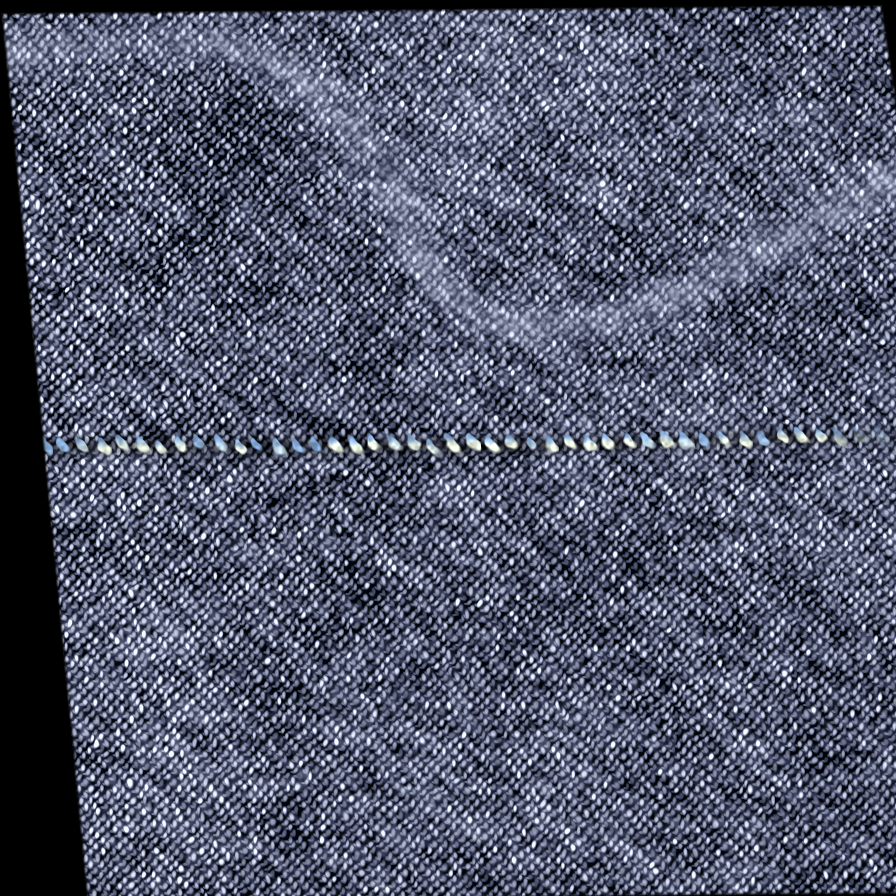
A Shadertoy shader for this texture:

```glsl
#define THREAD vec2(0.0122, 0.0064)
#define TWILL_SHIFT 0.40
#define CONTRAST 0.62
#define BASE_TONE 0.105
#define CREASE_WIDTH 0.030
#define CREASE_LIGHT 0.25
#define STITCH_STEP 0.0217
#define STITCH_LENGTH 0.0112
#define EDGE_BLUR 0.0025

float hash(vec2 p) {
    return fract(sin(dot(p, vec2(127.1, 311.7))) * 43758.5453);
}

float noise(vec2 p) {
    vec2 i = floor(p), f = fract(p);
    f = f * f * (3.0 - 2.0 * f);
    return mix(mix(hash(i), hash(i + vec2(1, 0)), f.x),
               mix(hash(i + vec2(0, 1)), hash(i + vec2(1, 1)), f.x), f.y);
}

float fbm(vec2 p) {
    float sum = 0.0, amp = 0.55;
    for (int i = 0; i < 4; i++) {
        sum += amp * noise(p);
        p = p * 2.03 + 17.3;
        amp *= 0.5;
    }
    return sum;
}

float segmentDistance(vec2 p, vec2 a, vec2 b) {
    vec2 pa = p - a, ba = b - a;
    return length(pa - ba * clamp(dot(pa, ba) / dot(ba, ba), 0.0, 1.0));
}

// Worn crease: a soft S-shaped band
float creaseMask(vec2 p) {
    vec2 path[16] = vec2[16](
        vec2(-0.02, 0.932), vec2(0.08, 0.950), vec2(0.17, 0.957), vec2(0.26, 0.946),
        vec2(0.33, 0.915), vec2(0.385, 0.868), vec2(0.43, 0.81), vec2(0.456, 0.74),
        vec2(0.485, 0.685), vec2(0.53, 0.648), vec2(0.59, 0.633), vec2(0.66, 0.641),
        vec2(0.73, 0.661), vec2(0.81, 0.695), vec2(0.90, 0.747), vec2(1.02, 0.812));
    float d = 1.0;
    for (int i = 0; i < 15; i++) d = min(d, segmentDistance(p, path[i], path[i + 1]));
    d += 0.014 * (fbm(p * 24.0) - 0.5);
    return exp(-pow(max(d, 0.0) / CREASE_WIDTH, 2.0) * 1.6);
}

// Upright threads overlapping the rows above and below, joined by short bars
float twill(vec2 p) {
    p += 0.0040 * (vec2(noise(p * 85.0), noise(p * 85.0 + 31.0)) - 0.5);
    float baseRow = floor(p.y / THREAD.y);
    float weave = 0.0;
    for (int j = -1; j <= 1; j++) {
        float row = baseRow + float(j);
        float column = p.x / THREAD.x + TWILL_SHIFT * row;
        vec2 id = vec2(floor(column), row);
        vec2 cell = vec2(fract(column), p.y / THREAD.y - row) - 0.5;
        cell.x += 0.16 * (hash(id + 91.0) - 0.5);
        float warp = 1.0 - smoothstep(0.25, 1.0, length(vec2((cell.x - 0.10 * cell.y) / 0.30, cell.y / 0.92)));
        float bar = 1.0 - smoothstep(0.3, 1.0, length(vec2((cell.x + 0.22) / 0.34, (cell.y + 0.3) / 0.42)));
        float shade = 0.48 + 0.65 * hash(id) + 0.55 * smoothstep(0.78, 1.0, hash(id + 57.0));
        weave = max(weave, max(warp * shade, 0.55 * bar));
    }
    return weave;
}

vec3 denim(float tone) {
    tone = clamp(tone, 0.0, 0.96);
    float blue = 0.095 * smoothstep(0.02, 0.2, tone);
    return vec3(tone, tone * 1.02 + 0.016, tone + 0.03 + blue);
}

// Seam of leaning teardrops over a narrow dark groove
vec3 addSeam(vec3 color, vec2 p) {
    float seamY = 0.504 + 0.010 * smoothstep(0.5, 0.95, p.x);
    float along = (p.x - 0.038) / STITCH_STEP;
    float id = floor(along);
    float strength = 1.0 - 0.65 * smoothstep(0.925, 0.95, p.x);
    float drop = p.y - seamY;
    float groove = exp(-pow((drop + 0.002) / 0.0095, 2.0));
    color *= 1.0 - strength * groove * (0.35 + 0.4 * noise(p * 110.0));

    vec2 q = vec2((fract(along) - 0.5) * STITCH_STEP, drop);
    q += (vec2(hash(vec2(id, 3.0)), hash(vec2(id, 8.0))) - 0.5) * vec2(0.004, 0.005);
    q.x += 0.5 * q.y;
    float width = mix(0.0098, 0.0050, smoothstep(-0.008, 0.008, q.y));
    float size = mix(0.78, 1.08, hash(vec2(id, 21.0)));
    q += 0.0035 * (vec2(noise(p * 140.0), noise(p * 140.0 + 9.0)) - 0.5);
    float body = 1.0 - smoothstep(0.6, 1.05, length(q / vec2(width, STITCH_LENGTH)) / size);
    float cream = smoothstep(0.007, -0.004, q.y) * smoothstep(0.0, 0.6, hash(vec2(id, 14.0)));
    vec3 thread = mix(vec3(0.50, 0.65, 0.84), vec3(0.95, 0.98, 0.90), cream);
    thread *= 0.80 + 0.4 * noise(p * 230.0);
    return mix(color, thread, body * strength);
}

// Cloth outline: leaning sides, nearly level top and bottom
float clothMask(vec2 p) {
    float left = p.x - (0.098 - 0.0965 * p.y);
    float right = 0.983 + (0.993 - p.y) * 0.155 - p.x;
    float top = 0.984 + 0.009 * p.x - p.y;
    float bottom = p.y - 0.006 * smoothstep(0.3, 1.0, p.x);
    float inside = min(min(left, right), top);
    return smoothstep(-EDGE_BLUR, EDGE_BLUR, inside) * smoothstep(-EDGE_BLUR, EDGE_BLUR, bottom + EDGE_BLUR);
}

void mainImage(out vec4 fragColor, in vec2 fragCoord) {
    vec2 uv = fragCoord / iResolution.xy;
    vec2 cloth = vec2(uv.x + 0.0965 * uv.y, uv.y - 0.008 * uv.x);

    // Weave, with stronger contrast toward the left
    float crease = creaseMask(uv);
    float contrast = CONTRAST * (1.0 + 0.18 * smoothstep(0.45, 0.0, uv.x)) * (1.0 - 0.4 * crease);
    float tone = BASE_TONE + contrast * twill(cloth);

    // Streaks along the twill diagonal, grain and uneven fading
    vec2 diagonal = vec2(dot(cloth, vec2(0.77, -0.64)), dot(cloth, vec2(0.64, 0.77)));
    tone += 0.20 * (noise(diagonal * vec2(32.0, 125.0)) - 0.5);
    tone += 0.10 * (noise(cloth * vec2(24.0, 130.0)) - 0.5);
    tone += 0.28 * (noise(cloth * 190.0) - 0.5);
    tone += 0.20 * (fbm(cloth * vec2(9.0, 13.0)) - 0.5) * (1.0 - 0.7 * crease);
    tone += CREASE_LIGHT * crease;
    tone += 0.07 * exp(-dot(uv - vec2(0.56, 0.90), uv - vec2(0.56, 0.90)) * 60.0);
    tone -= 0.08 * exp(-dot(uv - vec2(0.20, 0.83), uv - vec2(0.20, 0.83)) * 45.0);

    vec3 color = addSeam(denim(tone), uv);
    fragColor = vec4(color * clothMask(uv), 1.0);
}
```
